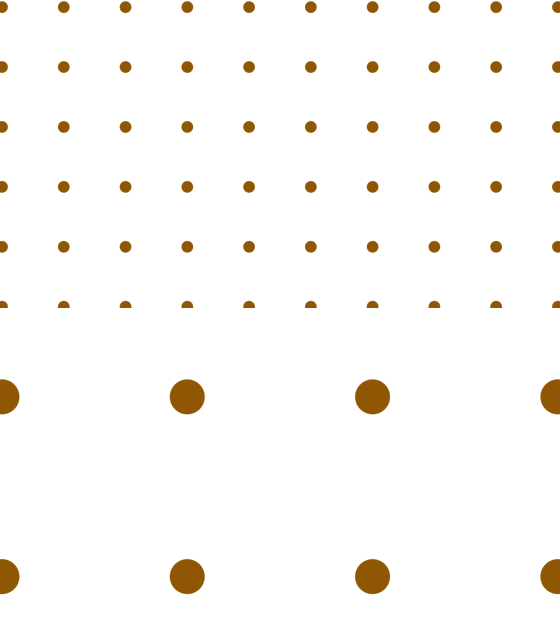
Top: the whole. Bottom: its middle third, enlarged.
Reproduce this pattern procedurally as a WebGL 1 fragment shader.

```glsl
precision highp float;
// Small brown dots on white, in a regular grid of ten columns and six rows.
// Lengths are fractions of the canvas width, and each grid cell holds one
// circle drawn from its distance function.
uniform vec2 u_resolution;

float circleDistance(vec2 p, float radius) {
  return length(p) - radius;
}

void main() {
  // Position measured from the top left corner, y pointing down
  vec2 fromTop = vec2(gl_FragCoord.x, u_resolution.y - gl_FragCoord.y);
  vec2 position = fromTop / u_resolution.x;
  float pixel = 1.0 / u_resolution.x;

  // Repeat the plane so that every cell is centred on its dot
  vec2 spacing = vec2(0.1103, 0.1070);
  vec2 firstDot = vec2(0.0036, 0.0127);
  vec2 cell = (fract((position - firstDot) / spacing + 0.5) - 0.5) * spacing;

  // Dot with an edge softened over about one pixel
  float edge = circleDistance(cell, 0.0104);
  float dotCover = 1.0 - smoothstep(-0.75 * pixel, 0.75 * pixel, edge);

  vec3 paper = vec3(1.0);
  vec3 brown = vec3(0.56, 0.34, 0.01);
  gl_FragColor = vec4(mix(paper, brown, dotCover), 1.0);
}
```
